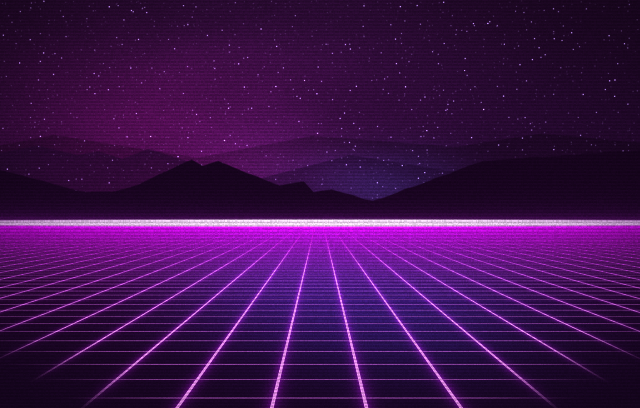
This background is drawn by a WebGL 1 fragment shader. Its source:

```glsl
precision highp float;
// Neon perspective grid under a starry purple sky with layered mountain ridges.
uniform vec2 u_resolution;

#define HORIZON 0.4535
#define VANISH vec2(0.4987, 0.488)
#define COLUMN_GAP 0.476
#define ROW_GAP 0.234
#define ROW_PHASE 0.22
#define SCANLINES 122.0
#define SCAN_DEPTH 0.10
#define GRAIN 0.09
#define STAR_DENSITY 0.16

const vec3 MAGENTA = vec3(0.84, 0.02, 0.88);
const vec3 PINK = vec3(0.96, 0.62, 0.96);
const vec3 ROCK = vec3(0.085, 0.015, 0.11);

float hash(vec2 p) {
  vec3 q = fract(vec3(p.xyx) * 0.1031);
  q += dot(q, q.yzx + 33.33);
  return fract((q.x + q.y) * q.z);
}

float noise(vec2 p) {
  vec2 i = floor(p), f = fract(p);
  f = f * f * (3.0 - 2.0 * f);
  return mix(mix(hash(i), hash(i + vec2(1, 0)), f.x),
             mix(hash(i + vec2(0, 1)), hash(i + vec2(1, 1)), f.x), f.y);
}

float glow(vec2 p, vec2 centre, vec2 radius) {
  vec2 q = (p - centre) / radius;
  return exp(-dot(q, q));
}

// Height of one peak with its own left and right slope.
float peak(float x, vec2 top, float left, float right) {
  float d = x - top.x;
  return top.y - max(-d * left, d * right);
}

float farRidge(float x) {
  float h = peak(x, vec2(0.085, 0.669), 0.30, 0.25);
  h = max(h, peak(x, vec2(0.488, 0.667), 0.30, 0.12));
  return max(h, peak(x, vec2(0.846, 0.673), 0.25, 0.15));
}

float middleRidge(float x) {
  float h = peak(x, vec2(0.059, 0.643), 0.30, 0.37);
  h = max(h, peak(x, vec2(0.154, 0.629), 0.25, 0.50));
  h = max(h, peak(x, vec2(0.232, 0.635), 0.60, 0.50));
  return max(h, peak(x, vec2(0.547, 0.620), 0.41, 0.25));
}

float frontRidge(float x) {
  float h = peak(x, vec2(0.0, 0.582), 0.0, 0.40);
  h = max(h, peak(x, vec2(0.170, 0.529), 0.02, 0.30));
  h = max(h, peak(x, vec2(0.2995, 0.608), 0.72, 0.84));
  h = max(h, peak(x, vec2(0.341, 0.604), 0.45, 0.62));
  h = max(h, peak(x, vec2(0.475, 0.555), 0.27, 1.70));
  h = max(h, peak(x, vec2(0.518, 0.537), 0.30, 0.48));
  return max(h, peak(x, vec2(0.755, 0.607), 0.585, -0.10));
}

float stars(vec2 p, float px) {
  float light = 0.0;
  for (int i = 0; i < 3; i++) {
    float cells = 28.0 + 30.0 * float(i);
    vec2 id = floor(p * cells) + 71.0 * float(i);
    vec2 spot = 0.2 + 0.6 * vec2(hash(id + 3.1), hash(id + 9.7));
    float size = max(0.0013, 0.7 * px);
    float d = length(fract(p * cells) - spot) / cells;
    float power = pow(hash(id + 5.3), 5.0) + 0.12;
    light += step(hash(id), STAR_DENSITY) * power * exp(-d * d / (size * size));
  }
  return light;
}

vec3 sky(vec2 uv, float aspect, float px) {
  vec3 col = mix(vec3(0.13, 0.03, 0.165), vec3(0.105, 0.025, 0.13), smoothstep(0.6, 1.0, uv.y));
  vec3 haze = vec3(0.15, 0.01, 0.11) * glow(uv, vec2(0.25, 0.66), vec2(0.25, 0.20));
  haze += vec3(0.10, 0.03, 0.12) * glow(uv, vec2(0.42, 0.60), vec2(0.13, 0.12));
  haze += vec3(0.09, 0.10, 0.23) * glow(uv, vec2(0.59, 0.545), vec2(0.12, 0.08));
  haze += vec3(0.07, 0.02, 0.08) * glow(uv, vec2(0.42, 0.85), vec2(0.40, 0.30));
  col += haze * (0.75 + 0.3 * noise(uv * 7.0) + 0.2 * noise(uv * 17.0));

  // Misty ridges, strongest along their crests
  float below = farRidge(uv.x) - uv.y;
  col *= 1.0 - 0.24 * smoothstep(-px, px, below) * exp(-max(below, 0.0) * 8.0);
  below = middleRidge(uv.x) - uv.y;
  col = mix(col, vec3(0.11, 0.03, 0.16), 0.5 * smoothstep(-px, px, below) * exp(-max(below, 0.0) * 7.0));
  col += vec3(0.72, 0.60, 0.95) * stars(uv * vec2(aspect, 1.0), px);

  // Solid front ridge lit from the horizon
  below = frontRidge(uv.x) + 0.004 * (noise(vec2(uv.x * 60.0, 2.0)) - 0.5) - uv.y;
  vec3 rock = ROCK + vec3(0.09, 0.015, 0.11) * exp(-max(uv.y - HORIZON, 0.0) / 0.04);
  return mix(col, rock, smoothstep(-px, px, below));
}

// Smooth line coverage that settles to its mean where lines crowd together.
float line(float dist, float halfWidth, float gap, float px) {
  float wide = max(halfWidth, 0.5 * px);
  float cover = (1.0 - smoothstep(wide - 0.5 * px, wide + 0.5 * px, dist)) * halfWidth / wide;
  return mix(cover, min(2.0 * halfWidth / gap, 1.0), smoothstep(0.3, 0.7, px / gap));
}

vec3 ground(vec2 uv, float aspect, float px) {
  float d = max(VANISH.y - uv.y, 0.02);
  float near = clamp((HORIZON - uv.y) / HORIZON, 0.0, 1.0);
  float side = abs(uv.x - 0.5) * 2.0;
  vec3 col = vec3(0.095, 0.02, 0.135) + MAGENTA * exp(-near / 0.16) * (1.0 - 0.42 * side * side);
  col += vec3(0.05, 0.06, 0.20) * glow(uv, vec2(0.64, 0.26), vec2(0.22, 0.17));
  col += vec3(0.05, 0.04, 0.16) * glow(uv, vec2(0.42, 0.31), vec2(0.18, 0.14));

  // Converging columns and receding rows
  float u = (uv.x - VANISH.x) * aspect / d;
  float tilt = inversesqrt(1.0 + u * u);
  float gap = COLUMN_GAP * d * tilt;
  float dist = abs(fract(u / COLUMN_GAP) - 0.5) * gap;
  float columns = line(dist, 0.0095 * d * tilt, gap, px);
  float rowGap = ROW_GAP * d * d;
  float row = abs(fract(1.0 / (d * ROW_GAP) - ROW_PHASE + 0.5) - 0.5) * rowGap;
  float rows = line(row, 0.0026 * d, rowGap, px);

  float fade = 1.0 - smoothstep(0.38, 0.80, side * near);
  vec3 tint = mix(MAGENTA, PINK, smoothstep(0.0, 0.30, near));
  col += vec3(0.38, 0.03, 0.46) * exp(-dist / (0.028 * d * tilt)) * fade * smoothstep(0.0, 0.3, near);
  col = mix(col, tint * vec3(0.82, 0.62, 0.88), rows * fade * 0.75);
  return mix(col, tint, columns * fade * 0.88);
}

void main() {
  vec2 uv = gl_FragCoord.xy / u_resolution;
  float aspect = u_resolution.x / u_resolution.y, px = 1.0 / u_resolution.y;
  vec3 col = uv.y > HORIZON ? sky(uv, aspect, px) : ground(uv, aspect, px);

  // Glowing horizon band, thinner towards the sides
  float side = abs(uv.x - 0.5) * 2.0, off = abs(uv.y - HORIZON);
  float thick = mix(0.009, 0.0065, side * side);
  col += vec3(0.30, 0.05, 0.35) * exp(-off / 0.010) * (1.0 - 0.4 * side);
  vec3 band = mix(vec3(0.93, 0.84, 0.94), vec3(0.70, 0.54, 0.74), side * side);
  col = mix(col, band, 1.0 - smoothstep(thick - 0.003, thick + 0.003, off));

  // Scanlines, grain and darkened corners
  col *= 1.0 + SCAN_DEPTH * cos(6.2832 * SCANLINES * uv.y);
  col *= 1.0 + GRAIN * (hash(floor(uv * vec2(aspect, 1.0) * 326.0)) - 0.5) * 2.0;
  col *= 1.0 - 0.22 * smoothstep(0.35, 0.75, length(uv - 0.5));
  gl_FragColor = vec4(clamp(col, 0.0, 1.0), 1.0);
}
```
